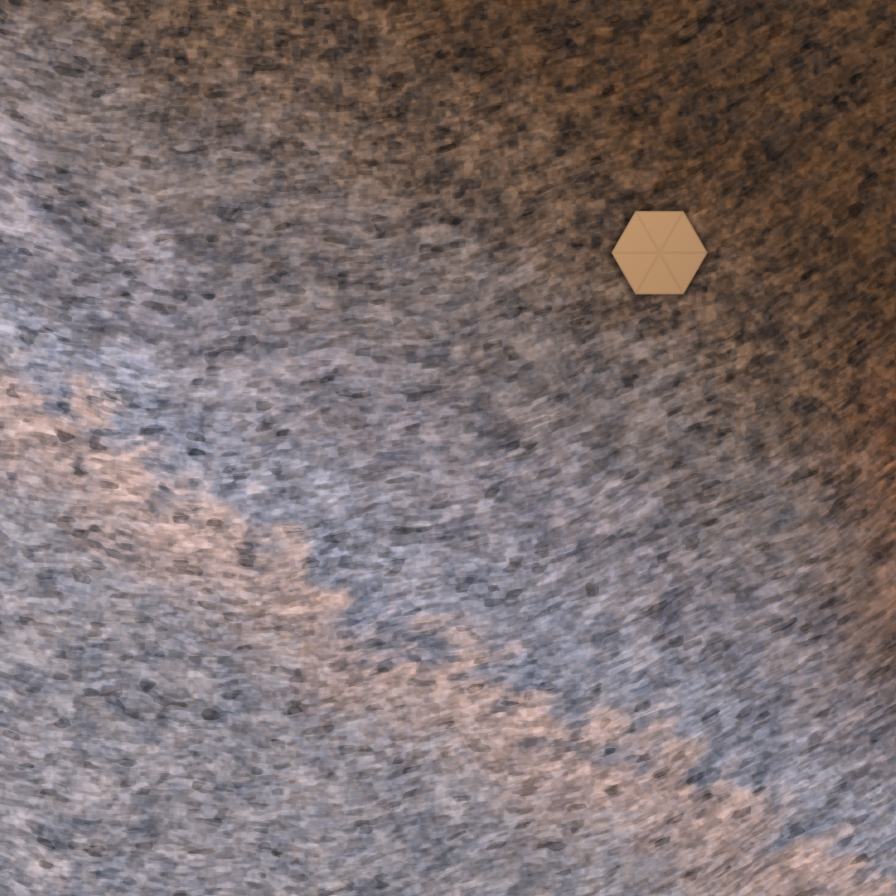
Write a WebGL 1 fragment shader that draws this texture.

```glsl
precision highp float;

uniform vec2 u_resolution;

vec3 hash3(vec2 cell) {
  vec3 k = vec3(dot(cell, vec2(127.1, 311.7)), dot(cell, vec2(269.5, 183.3)), dot(cell, vec2(113.5, 271.9)));
  return fract(sin(k) * 43758.545);
}

// Soft cellular noise: each cell has its own tone, blended at the borders.
float grains(vec2 p, float sharpness) {
  vec2 cell = floor(p);
  float tone = 0.0;
  float total = 0.0;
  for (int j = -1; j <= 1; j++) {
    for (int i = -1; i <= 1; i++) {
      vec2 id = cell + vec2(float(i), float(j));
      vec3 h = hash3(id);
      vec2 d = id + 0.15 + 0.7 * h.xy - p;
      float weight = exp(-sharpness * dot(d, d)) + 1e-6;
      tone += weight * h.z;
      total += weight;
    }
  }
  return tone / total;
}

// Broad diagonal bands, from brown through grey and blue to rose.
vec3 bandColour(float t) {
  vec3 c = mix(vec3(0.32, 0.235, 0.175), vec3(0.40, 0.32, 0.27), smoothstep(-0.32, -0.10, t));
  c = mix(c, vec3(0.46, 0.415, 0.41), smoothstep(-0.12, 0.05, t));
  c = mix(c, vec3(0.52, 0.49, 0.52), smoothstep(0.06, 0.22, t));
  c = mix(c, vec3(0.56, 0.55, 0.60), smoothstep(0.24, 0.35, t));
  c = mix(c, vec3(0.65, 0.565, 0.555), smoothstep(0.37, 0.45, t));
  return mix(c, vec3(0.53, 0.51, 0.54), smoothstep(0.48, 0.60, t));
}

float hexagon(vec2 p, float apothem) {
  p = abs(p);
  return max(p.y, 0.866 * p.x + 0.5 * p.y) - apothem;
}

void main() {
  vec2 uv = gl_FragCoord.xy / u_resolution.y;
  float pixel = 1.0 / u_resolution.y;

  // The pile falls to the right on the left side and rises on the right side.
  float lie = -0.22 * uv.x + 0.40 * uv.x * uv.x;
  vec2 pile = vec2(uv.x, uv.y - lie);
  pile.y += 0.004 * sin(19.0 * uv.x + 7.0 * uv.y) + 0.002 * sin(43.0 * uv.x - 31.0 * uv.y);

  float clumps = grains(pile * vec2(26.0, 46.0), 5.0) - 0.5;
  float strokes = grains(pile * vec2(62.0, 150.0), 9.0) - 0.5;
  float fibres = grains(pile * vec2(95.0, 260.0) + 17.3, 8.0) - 0.5;
  float specks = grains(pile * vec2(54.0, 115.0) + 41.7, 9.0);
  float loops = grains(uv * 185.0 + 5.1, 9.0) - 0.5;
  float knots = grains(uv * 95.0 + 73.0, 9.0) - 0.5;

  // Band colour with ragged transitions
  float t = 1.0 - uv.y - 0.6 * uv.x;
  t += 0.018 * sin(9.0 * uv.x + 4.0 * uv.y) + 0.012 * sin(21.0 * uv.x - 13.0 * uv.y);
  t += 0.08 * clumps + 0.03 * strokes;
  vec3 colour = bandColour(t);
  float brown = 1.0 - smoothstep(-0.15, 0.1, t);

  // Side light, warm right edge and a short dark fold on the left
  colour *= 1.07 - 0.13 * uv.x;
  float warmEdge = smoothstep(0.86, 1.02, uv.x) * (1.0 - smoothstep(0.08, 0.28, abs(uv.y - 0.42)));
  colour *= mix(vec3(1.0), vec3(1.0, 0.87, 0.78), warmEdge);
  float fold = exp(-pow((uv.y - 0.69 + 0.5 * uv.x) / 0.016, 2.0)) * (1.0 - smoothstep(0.02, 0.22, uv.x));
  colour *= 1.0 - 0.22 * fold;

  // Woven relief: long strokes on the grey, rounder knots on the brown
  float relief = 0.22 * clumps + mix(0.32, 0.24, brown) * strokes + 0.22 * fibres;
  relief += mix(0.17, 0.32, brown) * loops + mix(0.08, 0.36, brown) * knots;
  relief -= 0.24 * smoothstep(0.76, 0.96, specks);
  colour *= 1.02 + relief;
  colour += vec3(0.012, 0.0, -0.014) * (knots + clumps) * 2.0;

  // Tan hexagon with a soft contact shadow and faint creases between corners
  vec2 q = uv - vec2(0.736, 0.718);
  float tile = hexagon(q, 0.0465);
  float shadow = 1.0 - smoothstep(-0.002, 0.009, hexagon(q - vec2(-0.001, -0.002), 0.0465));
  colour *= 1.0 - 0.35 * shadow;
  float crease = min(abs(q.y), min(abs(0.866 * q.x - 0.5 * q.y), abs(0.866 * q.x + 0.5 * q.y)));
  vec3 tan_ = vec3(0.72, 0.56, 0.41) * (1.0 + 0.5 * (q.y - q.x));
  tan_ *= 1.0 - 0.05 * (1.0 - smoothstep(0.0004, 0.0016 + pixel, crease));
  tan_ *= 1.0 - 0.10 * smoothstep(-0.003, 0.0, tile);
  colour = mix(colour, tan_, 1.0 - smoothstep(-pixel, pixel, tile));

  gl_FragColor = vec4(clamp(colour, 0.0, 1.0), 1.0);
}
```
